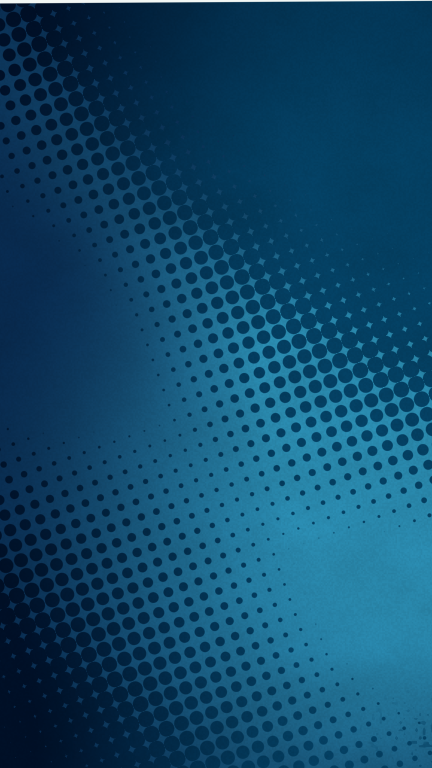
This background is drawn by a WebGL 1 fragment shader. Its source:

```glsl
precision highp float;
// Blue halftone backdrop: a tilted lattice of dark dots over a cyan glow.
// Two diagonal bands swell the dots until they merge, leaving four-pointed
// gaps; soft clearings shrink them, and faint grain roughens the surface.

uniform vec2 u_resolution;

#define PITCH 0.037
#define TILT 0.345
#define ANCHOR vec2(0.368, 0.435)
#define UPPER_FALLOFF 1.1
#define LOWER_FALLOFF 0.8
#define GRAIN 0.035
#define NAVY vec3(0.03, 0.16, 0.30)
#define CYAN vec3(0.16, 0.53, 0.67)
#define INK_DEEP vec3(0.0, 0.06, 0.15)
#define INK_BLUE vec3(0.015, 0.25, 0.385)
#define PAPER vec3(0.95, 0.97, 0.96)

float hash(vec2 p) {
  vec3 q = fract(vec3(p.xyx) * 0.1031);
  q += dot(q, q.yzx + 33.33);
  return fract((q.x + q.y) * q.z);
}

float valueNoise(vec2 p) {
  vec2 i = floor(p);
  vec2 f = fract(p);
  f = f * f * (3.0 - 2.0 * f);
  float low = mix(hash(i), hash(i + vec2(1.0, 0.0)), f.x);
  float high = mix(hash(i + vec2(0.0, 1.0)), hash(i + vec2(1.0, 1.0)), f.x);
  return mix(low, high, f.y);
}

float fbm(vec2 p) {
  float sum = 0.0;
  float weight = 0.5;
  for (int i = 0; i < 5; i++) {
    sum += weight * valueNoise(p);
    p = p * 2.1 + 17.3;
    weight *= 0.5;
  }
  return sum;
}

float blob(vec2 p, vec2 centre, float size) {
  vec2 d = (p - centre) / size;
  return exp(-dot(d, d));
}

// Signed distance from the curved upper band, positive below it
float upperBand(vec2 p) {
  return 0.7 * (p.y + 0.028 - 1.44 * p.x + 0.471 * p.x * p.x);
}

// Signed distance from the lower left band, positive above it
float lowerBand(vec2 p) {
  return 0.707 * (1.32 + p.x - p.y);
}

// Dot radius in lattice cells: 0.5 touches, 0.707 covers everything
float dotRadius(vec2 p) {
  float d = upperBand(p);
  float clearing = 0.34 * blob(p, vec2(0.05, 0.82), 0.3)
                 + 0.29 * blob(p, vec2(0.97, 1.37), 0.26);
  float upper = 0.5 - d * (d > 0.0 ? UPPER_FALLOFF : 0.9);
  float lower = 0.5 - LOWER_FALLOFF * lowerBand(p);
  vec2 bands = max(vec2(upper, lower) - clearing, 0.0);
  return length(bands) + 0.03 * blob(p, vec2(0.46, 1.0), 0.3);
}

// Ink coverage of the rotated dot lattice
float halftone(vec2 p) {
  vec2 row = vec2(cos(TILT), -sin(TILT));
  vec2 column = vec2(-row.y, row.x);
  vec2 local = vec2(dot(p - ANCHOR, row), dot(p - ANCHOR, column)) / PITCH;
  vec2 cell = floor(local + 0.5);
  vec2 centre = ANCHOR + PITCH * (cell.x * row + cell.y * column);
  float radius = dotRadius(centre);
  float soft = 0.75 / (u_resolution.x * PITCH);
  float ink = 1.0 - smoothstep(radius - soft, radius + soft, length(local - cell));
  return ink * smoothstep(0.02, 0.07, radius);
}

void main() {
  // Canvas widths, measured down from the top left corner
  vec2 p = vec2(gl_FragCoord.x, u_resolution.y - gl_FragCoord.y) / u_resolution.x;

  // Light ground: broad glow on the right plus a streak under the upper band
  float glow = 1.0 - smoothstep(0.15, 1.05, length(p - vec2(0.93, 1.2)));
  float streak = upperBand(p) - 0.05;
  glow += 0.35 * exp(-streak * streak / 0.03) * smoothstep(-0.2, 0.6, p.y);
  vec3 ground = mix(NAVY, CYAN, clamp(glow, 0.0, 1.0));

  // Ink: deep navy on the left, brighter blue on the right
  float shade = smoothstep(-0.2, 0.8, p.x);
  shade -= 0.2 * (1.0 - smoothstep(0.0, 0.4, p.y));
  shade -= 0.2 * blob(p, vec2(0.0, 1.75), 0.5);
  vec3 ink = mix(INK_DEEP, INK_BLUE, clamp(shade, 0.0, 1.0));

  vec3 color = mix(ground, ink, halftone(p));

  // Cloudy wear, fine grain and a few dark flecks at the lower right
  float wear = fbm(p * vec2(7.0, 10.0)) - 0.48;
  float grain = valueNoise(p * 290.0) - 0.5;
  color *= 1.0 + 0.14 * wear + 2.0 * GRAIN * grain;
  float flecks = smoothstep(0.78, 0.9, valueNoise(p * 110.0));
  color = mix(color, ink, 0.6 * flecks * blob(p, vec2(0.98, 1.74), 0.11));

  // Thin pale sliver along the top edge
  float edge = 0.008 - 0.006 * p.x;
  float soft = 0.75 / u_resolution.x;
  color = mix(PAPER, color, smoothstep(edge - soft, edge + soft, p.y));

  gl_FragColor = vec4(color, 1.0);
}
```
